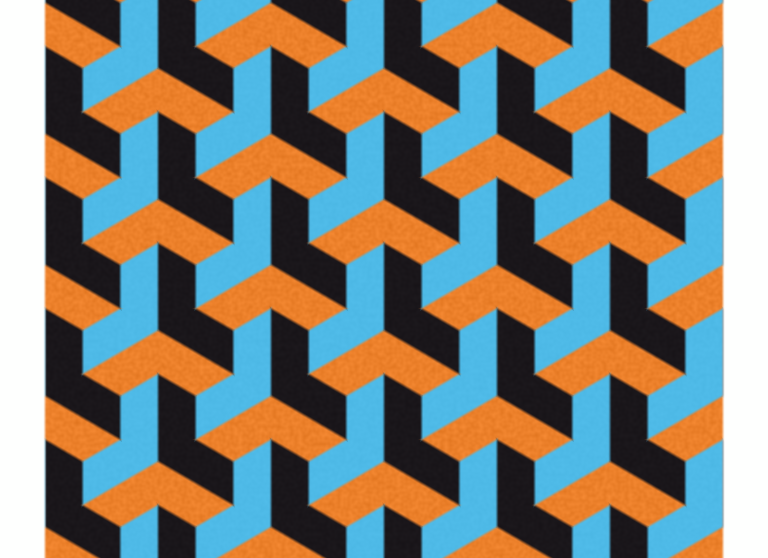
A WebGL 1 fragment shader for this pattern:

```glsl
precision highp float;
// Interlocking isometric chevrons in orange, black and blue on a white-sided panel.
// Each colour is one bent bar, folded onto two staggered lattices as a distance
// function; soft coverages are blended, then fine gradient noise adds grain.

uniform vec2 u_resolution;

const vec3 ORANGE = vec3(0.925, 0.502, 0.165);
const vec3 BLACK  = vec3(0.100, 0.086, 0.102);
const vec3 BLUE   = vec3(0.306, 0.729, 0.906);
const vec3 WHITE  = vec3(0.995, 1.0, 0.995);

const vec2 UNIT = vec2(0.0675, 0.0783);  // isometric grid step, in canvas heights
const vec2 PERIOD = vec2(6.0, 3.0);      // repeat, in grid steps
const float PANEL_HALF = 9.0;            // three repeats across
const float APEX_SHIFT = 1.825;          // vertical phase of the centre column
const float EDGE_SOFTNESS = 0.055;

// Wraps x into a repeat centred on zero.
float wrap(float x, float period) {
  return mod(x + 0.5 * period, period) - 0.5 * period;
}

// Symmetric roof-shaped bar; y points down.
float chevronDistance(vec2 p) {
  float arm = abs(p.x);
  float v = wrap(p.y - 0.5 * arm - 0.5, PERIOD.y);
  return max(abs(v) - 0.5, v + arm - 1.5);
}

// Upright bar whose foot bends to the right.
float bentBarDistance(vec2 p) {
  float v = wrap(p.y - 0.5 * p.x - 2.0, PERIOD.y);
  float hull = max(abs(p.x - 1.0) - 1.0, abs(v) - 1.0);
  return max(hull, min(p.x - 1.0, -v));
}

float coverage(float d, float softness) {
  return 1.0 - smoothstep(-softness, softness, d);
}

// Adds one lattice of bars: weighted colour in rgb, total weight in a.
vec4 latticeLayer(vec2 p, float softness) {
  p.x = wrap(p.x, PERIOD.x);
  float orange = coverage(chevronDistance(p), softness);
  float black = coverage(bentBarDistance(p), softness);
  float blue = coverage(bentBarDistance(vec2(-p.x, p.y)), softness);
  return vec4(orange * ORANGE + black * BLACK + blue * BLUE,
              orange + black + blue);
}

vec2 hashGradient(vec2 cell) {
  float h = fract(sin(dot(cell, vec2(127.1, 311.7))) * 43758.5);
  float angle = 6.2832 * h;
  return vec2(cos(angle), sin(angle));
}

float gradientNoise(vec2 p) {
  vec2 i = floor(p);
  vec2 f = fract(p);
  vec2 u = f * f * f * (f * (f * 6.0 - 15.0) + 10.0);
  float a = dot(hashGradient(i), f);
  float b = dot(hashGradient(i + vec2(1.0, 0.0)), f - vec2(1.0, 0.0));
  float c = dot(hashGradient(i + vec2(0.0, 1.0)), f - vec2(0.0, 1.0));
  float d = dot(hashGradient(i + 1.0), f - 1.0);
  return mix(mix(a, b, u.x), mix(c, d, u.x), u.y);
}

void main() {
  vec2 canvas = (gl_FragCoord.xy - 0.5 * u_resolution) / u_resolution.y;
  vec2 p = vec2(canvas.x, -canvas.y) / UNIT;
  float pixel = 1.0 / (u_resolution.y * UNIT.x);
  float softness = max(EDGE_SOFTNESS, 0.7 * pixel);

  // Two lattices, the second staggered by half a repeat.
  vec2 q = p + vec2(0.0, APEX_SHIFT);
  vec4 sum = vec4(0.0);
  for (int i = 0; i < 2; i++) {
    sum += latticeLayer(q - float(i) * 0.5 * PERIOD, softness);
  }
  vec3 color = sum.rgb / max(sum.a, 0.001);

  // Printed grain, strongest on the orange.
  float grain = gradientNoise(canvas * 130.0)
              + 0.5 * gradientNoise(canvas * 60.0 + 17.0);
  float warmth = clamp(color.r - color.b, 0.0, 1.0);
  color += grain * mix(0.014, 0.055, warmth);

  // White margins left and right.
  float panel = coverage(abs(p.x) - PANEL_HALF, softness);
  gl_FragColor = vec4(mix(WHITE, color, panel), 1.0);
}
```
